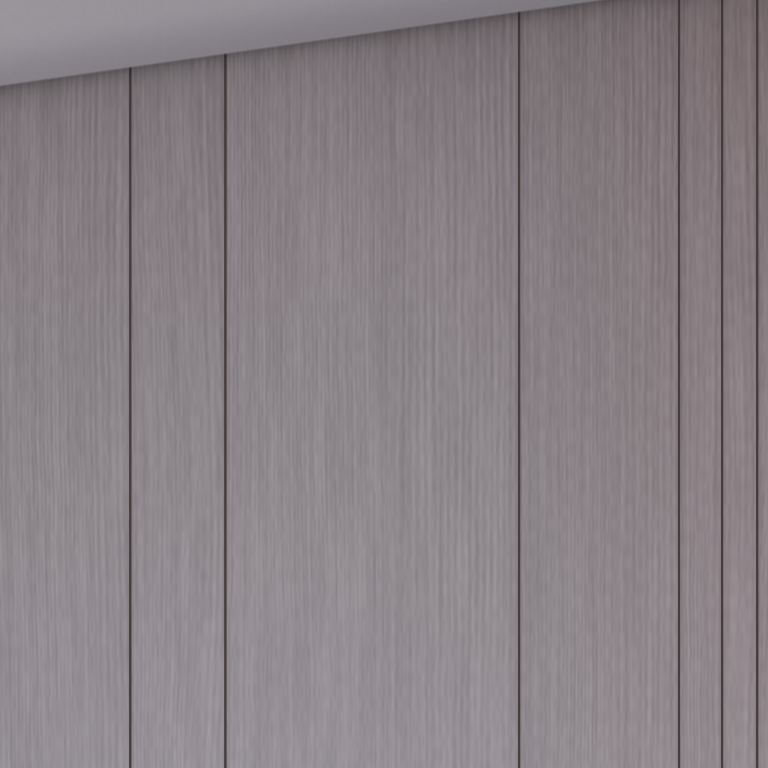
Give the GLSL for this texture, as a WebGL 1 fragment shader.

```glsl
precision highp float;
// Grey wood panelling under a sloping pale ceiling: seven upright boards of
// unequal width, split by thin dark seams. The grain is stretched value noise
// with wavy ribs, over a soft gradient of light from the lower left.

uniform vec2 u_resolution;

float hash(vec2 p) {
  return fract(sin(dot(p, vec2(127.1, 311.7))) * 43758.545);
}

float noise(vec2 p) {
  vec2 i = floor(p), f = fract(p);
  f = f * f * (3.0 - 2.0 * f);
  return mix(mix(hash(i), hash(i + vec2(1.0, 0.0)), f.x),
             mix(hash(i + vec2(0.0, 1.0)), hash(i + vec2(1.0, 1.0)), f.x), f.y);
}

// Signed brightness of the grain; each board has its own offset
float woodGrain(vec2 p, float across, float board) {
  vec2 q = p + vec2(board * 3.7, board * 5.3);
  q.x += 0.030 * (noise(q * vec2(5.0, 1.6)) - 0.5);
  q.x += 0.002 * (noise(q * vec2(20.0, 14.0)) - 0.5);

  float streaks = noise(q * vec2(22.0, 1.2)) - 0.5;
  float fibres = noise(q * vec2(260.0, 7.0)) - 0.5;
  float pores = noise(q * vec2(400.0, 60.0)) - 0.5;

  // Coarse ribs gather at the right of a board, fine ones fill the rest
  float ribBand = smoothstep(0.45, 0.85, across + 0.3 * (noise(q * vec2(9.0, 1.0)) - 0.5));
  float wander = 4.0 * noise(q * vec2(30.0, 2.0));
  float coarse = sin(q.x * 680.0 + wander);
  float fine = sin(q.x * 1150.0 + 1.5 * wander) * noise(q * vec2(14.0, 3.0) + 5.0);

  return 0.014 * streaks + 0.042 * fibres + 0.034 * pores
       + mix(0.015 * fine, 0.016 * coarse, ribBand);
}

void main() {
  vec2 uv = gl_FragCoord.xy / u_resolution;
  float px = 1.0 / min(u_resolution.x, u_resolution.y);

  // Seams: distance to the nearest one, and the number passed so far
  vec3 leftSeams = vec3(0.1697, 0.2935, 0.6760);
  vec3 rightSeams = vec3(0.8842, 0.9403, 0.9860);
  vec3 gap = min(abs(uv.x - leftSeams), abs(uv.x - rightSeams));
  float seamDist = min(gap.x, min(gap.y, gap.z));
  vec3 passedLeft = step(leftSeams, vec3(uv.x));
  vec3 passedRight = step(rightSeams, vec3(uv.x));
  float board = dot(passedLeft + passedRight, vec3(1.0));

  // Position across the board, from 0 at its left seam to 1 at its right
  vec3 startsL = leftSeams * passedLeft, startsR = rightSeams * passedRight;
  vec3 starts = max(startsL, startsR);
  vec3 ends = min(leftSeams + passedLeft, rightSeams + passedRight);
  float start = max(starts.x, max(starts.y, starts.z));
  float end = min(1.05, min(ends.x, min(ends.y, ends.z)));
  float across = (uv.x - start) / (end - start);

  // Wall lit from the lower left, cool there and warmer at the right end
  float light = clamp(1.08 - 0.88 * uv.y - 0.22 * uv.x, 0.0, 1.1);
  light += 0.16 * (noise(uv * vec2(4.0, 3.0)) - 0.5);
  vec3 wall = mix(vec3(0.487, 0.452, 0.466), vec3(0.592, 0.572, 0.594), light);
  wall += vec3(0.008, -0.008, -0.010) * smoothstep(0.65, 1.0, uv.x);
  wall += 0.010 * (hash(vec2(board, 4.0)) - 0.5);
  wall += woodGrain(uv, across, board);

  // Dark seams with a faint soft flank
  wall *= 1.0 - 0.12 * exp(-seamDist * 320.0);
  float seam = 1.0 - smoothstep(0.0015 - 0.5 * px, 0.0015 + 0.5 * px, seamDist);
  wall = mix(wall, vec3(0.265, 0.225, 0.225), 0.95 * seam);

  // Ceiling edge, and the shadow it drops on the wall
  float above = (uv.y - 0.888 - 0.1426 * uv.x) / 1.01;
  float below = max(-above, 0.0);
  wall *= 1.0 - 0.24 * exp(-below * 90.0) - 0.09 * exp(-below * 13.0);

  vec3 ceiling = mix(vec3(0.530, 0.508, 0.535), vec3(0.600, 0.584, 0.608),
                     smoothstep(0.0, 0.07, above));
  ceiling -= 0.05 * uv.x;
  ceiling += 0.008 * (noise(uv * 220.0) - 0.5);

  float edge = smoothstep(-0.0015 - 0.5 * px, 0.0015 + 0.5 * px, above);
  gl_FragColor = vec4(mix(wall, ceiling, edge), 1.0);
}
```
